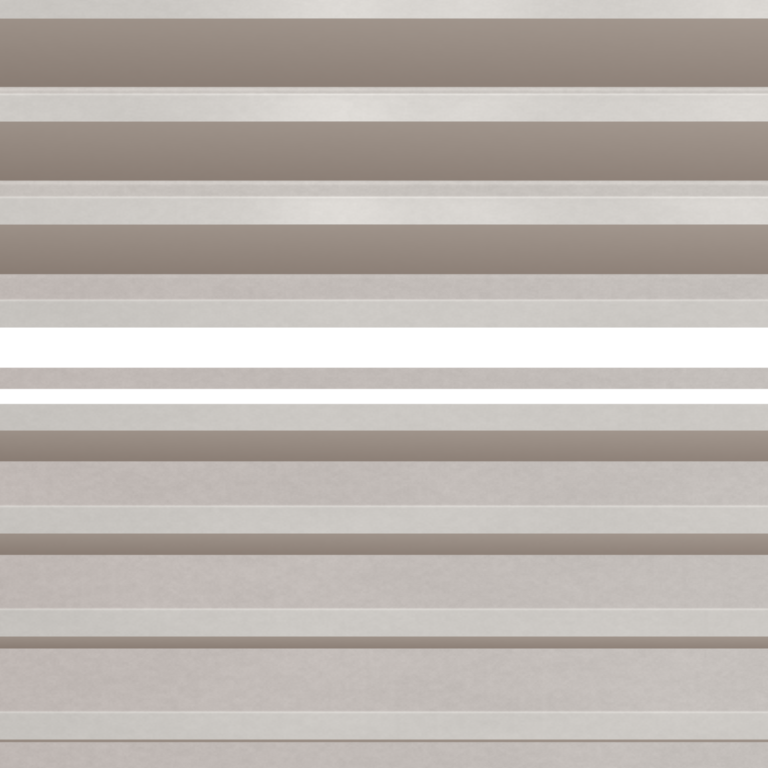
Give the GLSL for this texture, as a WebGL 2 fragment shader.

```glsl
#version 300 es
precision highp float;
uniform vec2 u_resolution;
out vec4 fragColor;

float hash(vec2 p) {
  return fract(sin(dot(p, vec2(127.1, 311.7))) * 43758.5453);
}

float noise(vec2 p) {
  vec2 i = floor(p), f = fract(p);
  f = f * f * (3.0 - 2.0 * f);
  return mix(mix(hash(i), hash(i + vec2(1, 0)), f.x),
             mix(hash(i + vec2(0, 1)), hash(i + vec2(1, 1)), f.x), f.y);
}

float fbm(vec2 p) {
  float sum = 0.0, amp = 0.5;
  for (int i = 0; i < 4; i++) {
    sum += amp * (noise(p) - 0.5);
    p = p * 2.03 + 17.0;
    amp *= 0.6;
  }
  return sum;
}

float spot(float x, float center, float width) {
  float d = (x - center) / width;
  return exp(-d * d);
}

void main() {
  vec2 uv = gl_FragCoord.xy / u_resolution;
  float depth = 1.0 - uv.y;

  // Equal slat spacing, with the gap shrinking down the canvas
  float slatPos = (depth - 0.0234) / 0.1341;
  float slat = floor(slatPos);
  float f = slatPos - slat;
  float aa = 1.0 / (u_resolution.y * 0.1341);
  float gapEnd = 0.67 - 0.0913 * slat;
  bool openSlat = slat == 3.0;
  float lipStart = openSlat ? 0.748 : 0.735;
  float upper = 1.0 - smoothstep(0.28, 0.4, depth);

  // Brushed surface
  float grain = 0.035 * fbm(uv * vec2(110.0, 170.0))
              + 0.014 * (noise(uv * 380.0) - 0.5);
  float cloud = 0.03 * fbm(uv * vec2(5.0, 14.0));
  vec3 face = mix(vec3(0.75, 0.72, 0.705), vec3(0.77, 0.75, 0.735), uv.x);
  face = mix(face, vec3(0.79, 0.775, 0.755), upper * 0.6) + grain + cloud;

  // Lit lip with soft sheen
  vec3 lip = vec3(0.775, 0.762, 0.745) + 0.025 * smoothstep(0.0, 0.5, uv.x);
  float sheen = spot(uv.x, 0.44, 0.1) + 0.6 * spot(uv.x, 0.62, 0.07)
              + 0.7 * spot(uv.x, 0.97, 0.1);
  lip += upper * (0.02 + 0.05 * sheen * smoothstep(0.65, 0.82, f));
  lip += 0.7 * grain + cloud;

  // Shaded gap
  float shade = clamp(f / max(gapEnd, 0.05), 0.0, 1.0);
  vec3 gap = mix(vec3(0.625, 0.58, 0.545), vec3(0.55, 0.5, 0.465), shade);
  gap += 0.025 * (uv.x - 0.5) + 0.15 * grain;
  if (openSlat) gap = vec3(1.0);

  // Stack the parts from the lip above to the lip below
  vec3 color = mix(lip, gap, smoothstep(-aa, aa, f - 0.006));
  color = mix(color, face, smoothstep(-aa, aa, f - gapEnd));
  if (openSlat) color = mix(color, vec3(1.0), smoothstep(-aa, aa, f - 0.602));
  color = mix(color, lip, smoothstep(-aa, aa, f - lipStart));

  // Bright crease above the lip and glint under the gap
  if (!openSlat) color += 0.055 * spot(f, lipStart + 0.005, 0.013);
  color += 0.05 * upper * spot(f, gapEnd + 0.025, 0.018);

  fragColor = vec4(clamp(color, 0.0, 1.0), 1.0);
}
```
